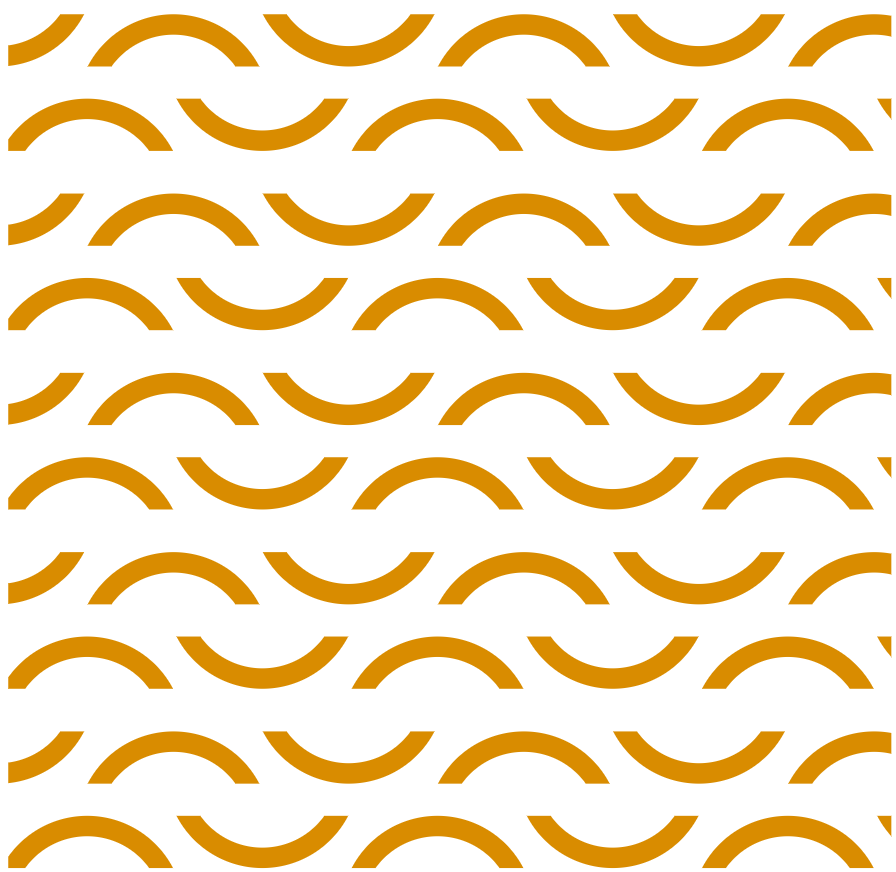
This pattern is drawn by a WebGL 2 fragment shader. Its source:

```glsl
#version 300 es
precision highp float;

uniform vec2 u_resolution;
out vec4 fragColor;

// Arch standing on y = 0: a ring segment cut flat at its feet
float archDistance(vec2 p) {
    float ring = abs(length(p + vec2(0.0, 0.0496)) - 0.0965) - 0.0114;
    return max(ring, -p.y);
}

void main() {
    // One unit is the canvas width
    vec2 p = gl_FragCoord.xy / u_resolution.x;
    float pixel = 1.0 / u_resolution.x;

    // Each vertical repeat holds two rows, the upper one shifted sideways
    float y = mod(p.y + 0.0056, 0.2001) - 0.01;
    float upperRow = step(0.076, y);
    y -= upperRow * 0.0942;

    // Arches alternate with upside-down arches along the row
    float column = (p.x - mix(0.0973, 0.1936, upperRow)) / 0.1955 + 0.5;
    float x = (fract(column) - 0.5) * 0.1955;
    float flipped = mod(floor(column), 2.0);
    y = mix(y, 0.0583 - y, flipped);

    // Trim to the side margins
    float d = archDistance(vec2(x, y));
    d = max(d, abs(p.x - 0.502) - 0.4928);

    float ink = clamp(0.5 - d / pixel, 0.0, 1.0);
    vec3 amber = vec3(0.85, 0.55, 0.0);
    fragColor = vec4(mix(vec3(1.0), amber, ink), 1.0);
}
```
